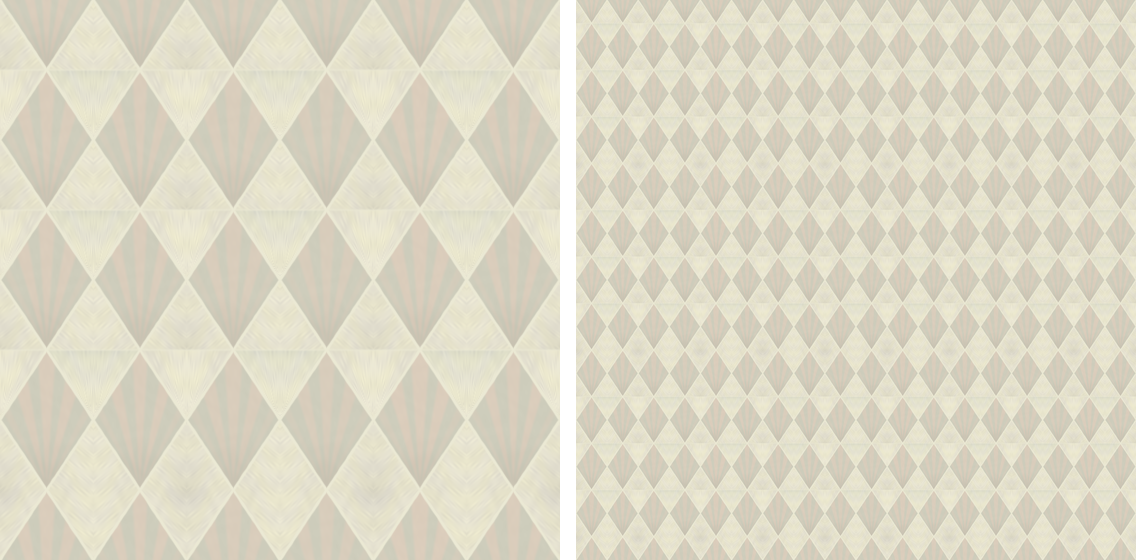
Left, the tile; right, the same tile 3 across and 3 down.
Give the GLSL for this pattern, as a WebGL 2 fragment shader.

```glsl
#version 300 es
precision highp float;
// Pale harlequin lattice: fan-striped diamonds alternating with feathered cream ones.

#define COLUMNS 6.0
#define ROWS 4.0
#define BORDER_HALF 0.0024
#define EDGE_SOFT 0.0016
#define RAY_PERIOD 0.235
#define STROKE_FREQ 640.0
#define STROKE_DEPTH 0.22
#define CREAM vec3(0.936, 0.922, 0.828)
#define FEATHER_GREY vec3(0.843, 0.828, 0.768)
#define BORDER_COLOR vec3(0.922, 0.914, 0.832)
#define RAY_PINK vec3(0.858, 0.803, 0.735)
#define RAY_GREEN vec3(0.806, 0.802, 0.735)

uniform vec2 u_resolution;
out vec4 outColor;

const float TAU = 6.2831853;

float hash(vec2 cell) {
    return fract(sin(dot(cell, vec2(12.99, 78.23))) * 437.58);
}

// Soft mottling from layered sines; whole frequencies wrap on the canvas.
float mottle(vec2 uv) {
    vec2 t = uv * TAU;
    float warp = sin(t.x * 11.0 + 2.0 * sin(t.y * 7.0));
    return 0.5 * sin(t.y * 23.0 + t.x * 9.0 + 2.0 * warp)
         + 0.3 * sin(t.x * 47.0 - t.y * 13.0 + 2.0 * warp)
         + 0.2 * sin(t.x * 83.0 + t.y * 31.0);
}

// Broken brush strokes: uneven spacing and length, with faded gaps.
float strokes(float across, float along, float seed) {
    float bend = 1.6 * sin(along * 75.0 + seed * 9.0) + 1.2 * sin(across * 170.0 + seed * 4.0);
    float body = sin(across * STROKE_FREQ + bend + seed * TAU);
    float fine = sin(across * STROKE_FREQ * 1.63 - bend + along * 50.0);
    float gaps = 0.55 + 0.45 * sin(along * 150.0 + across * 230.0 + seed * 5.0);
    return (0.6 * body + 0.4 * fine) * gaps;
}

// Rays spread upward from the lower tip; p is centred, in canvas units.
vec3 fanDiamond(vec2 p, float column, vec2 uv, float px) {
    vec2 fromTip = p + vec2(0.0, 0.5 / ROWS);
    float radius = max(length(fromTip), 0.0001);
    float angle = abs(atan(fromTip.x, fromTip.y));
    float offset = abs(fract(angle / RAY_PERIOD + 0.5) - 0.5) * RAY_PERIOD;
    float outer = smoothstep(0.32, 0.38, angle);
    float halfRay = RAY_PERIOD * mix(0.24, 0.30, hash(vec2(column, 3.0)));
    halfRay *= 1.0 - 0.35 * outer;
    float soft = 0.006 + (px + 0.0007) / radius;
    float ray = 1.0 - smoothstep(halfRay - soft, halfRay + soft, offset);
    ray *= mix(0.8, 1.0, hash(vec2(column, 8.0))) * (1.0 - 0.5 * outer);
    ray = mix(0.4, ray, smoothstep(0.0, 0.05, radius));
    vec3 color = mix(RAY_GREEN, RAY_PINK, ray);
    color *= mix(0.95, 1.0, smoothstep(0.0, 0.11, radius));
    return color + 0.005 * mottle(uv);
}

// Mirrored feathering; split diamonds change direction at their waist.
vec3 featherDiamond(vec2 p, float kind, float row, float px) {
    float x = abs(p.x);
    float seed = 0.2 + kind * 0.5;
    float split = step(0.5, row);
    float lower = split * (1.0 - smoothstep(-px, px, p.y));

    // Chevrons in the body, rays from the bottom tip in the lower half.
    vec2 fromTip = vec2(x, p.y + 0.5 / ROWS);
    float chevron = strokes((p.y - x) * 0.7, (p.y + x) * 0.7, seed);
    float spread = strokes(atan(fromTip.x, max(fromTip.y, 0.0001)) * 0.12,
                           length(fromTip), seed + 0.3);
    float stroke = mix(chevron, spread, lower);

    // Broad shading differs between the two kinds and the two halves.
    float core = exp(-x * x / 0.0016);
    float waist = exp(-abs(p.y) / 0.045);
    float sides = smoothstep(0.015, 0.06, x);
    float upperShade = mix(0.32 + 0.60 * core * waist,
                           0.30 + 0.22 * sides * waist, kind);
    float lowerShade = mix(0.18 + 0.34 * sides,
                           0.25 + 0.50 * exp(-abs(p.y) / 0.025), kind);
    float shade = mix(upperShade, lowerShade, lower);
    shade += 0.09 * sin(p.y * 115.0 + x * 80.0 + seed * 7.0 + 1.5 * sin(x * 130.0));
    shade = clamp(shade + STROKE_DEPTH * stroke, 0.0, 1.0);

    // Warm and cool patches washed over the feathering.
    float wash = sin(p.y * 90.0 - x * 105.0 + kind * 2.4 + 1.0 + sin(x * 90.0));
    vec3 color = mix(CREAM, FEATHER_GREY, shade);
    color += wash * vec3(0.002, 0.002, -0.012);
    color += vec3(-0.012, 0.002, 0.004) * kind * lower * waist;

    // Faint pale seam along the waist.
    float seam = split * (1.0 - smoothstep(0.0, 0.002 + px, abs(p.y)));
    return mix(color, BORDER_COLOR, 0.5 * seam);
}

void main() {
    vec2 uv = gl_FragCoord.xy / u_resolution;
    float px = 1.0 / min(u_resolution.x, u_resolution.y);
    vec2 grid = vec2(COLUMNS, ROWS);
    vec2 p = uv * grid;

    // Two interleaved diamond lattices, half a cell apart.
    vec2 fanCell = fract(p + vec2(0.0, 0.5)) - 0.5;
    vec2 featherCell = fract(p + vec2(0.5, 0.0)) - 0.5;
    float edge = (abs(fanCell.x) + abs(fanCell.y) - 0.5) / length(grid);

    float kind = mod(floor(p.x + 0.5), 2.0);
    float row = mod(floor(p.y), ROWS);
    vec3 fan = fanDiamond(fanCell / grid, floor(p.x), uv, px);
    vec3 feather = featherDiamond(featherCell / grid, kind, row, px);
    vec3 color = mix(fan, feather, smoothstep(-px, px, edge));

    // Soft, slightly hand-drawn lattice border.
    float width = BORDER_HALF + 0.0004 * mottle(uv);
    float soft = max(px, EDGE_SOFT);
    float border = 1.0 - smoothstep(-soft, soft, abs(edge) - width);
    outColor = vec4(mix(color, BORDER_COLOR, border), 1.0);
}
```
